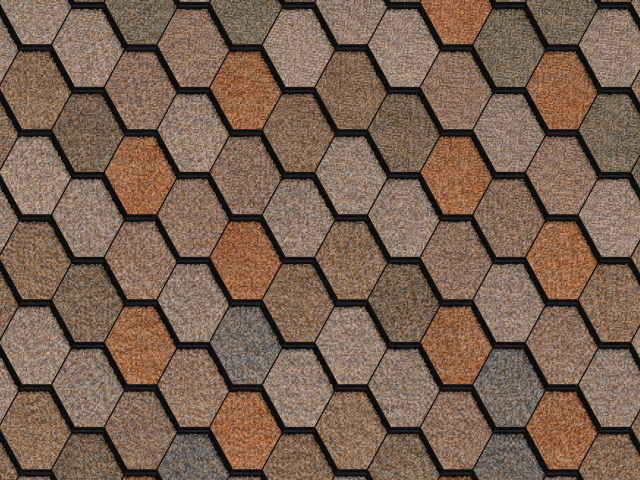
Reproduce this texture procedurally as a WebGL 1 fragment shader.

```glsl
precision highp float;
// Hexagonal asphalt roof shingles with grainy faces and overlap shadows.

uniform vec2 u_resolution;

float hash(vec2 p) {
  return fract(sin(dot(p, vec2(127.1, 311.7))) * 43758.5);
}

float noise(vec2 p) {
  vec2 i = floor(p), f = fract(p);
  f = f * f * (3.0 - 2.0 * f);
  return mix(mix(hash(i), hash(i + vec2(1.0, 0.0)), f.x),
             mix(hash(i + vec2(0.0, 1.0)), hash(i + 1.0), f.x), f.y);
}

// Signed distance to a flat-topped hexagon of height 1
float hexDist(vec2 q) {
  q = abs(q);
  return max(q.y - 0.5, dot(q, vec2(0.876, 0.481)) - 0.3916);
}

// Blend of shingles: six columns by two rows, with random grey accents
vec3 shingleColor(vec2 id) {
  vec3 light = vec3(0.60, 0.515, 0.46);
  vec3 brown = vec3(0.53, 0.41, 0.32);
  vec3 dark = vec3(0.45, 0.37, 0.30);
  vec3 pink = vec3(0.56, 0.44, 0.37);
  vec3 orange = vec3(0.62, 0.39, 0.25);
  vec3 grey = vec3(0.43, 0.40, 0.38);
  vec3 olive = vec3(0.45, 0.40, 0.33);

  float column = mod(id.x, 6.0);
  vec3 color;
  if (mod(id.y, 2.0) > 0.5) {
    color = column < 1.5 || column > 4.5 ? light : column < 2.5 ? orange : pink;
  } else {
    color = column < 0.5 || column > 4.5 ? brown
          : column < 1.5 ? dark
          : column < 2.5 ? pink
          : column < 3.5 ? light : orange;
  }
  float pick = hash(id + 7.3);
  if (pick < 0.13) color = pick < 0.07 ? grey : olive;
  return color * (0.95 + 0.1 * hash(id + 31.7));
}

void main() {
  // One unit is the height of a shingle row
  vec2 p = gl_FragCoord.xy / u_resolution.y * 5.647;
  float px = 5.647 / u_resolution.y;

  // Two interleaved lattices of hexagons
  vec2 period = vec2(1.239, 1.0);
  vec2 a = (p - vec2(0.431, 0.618)) / period;
  vec2 id = floor(a + 0.5);
  vec2 q = (a - id) * period;
  id.x *= 2.0;
  if (hexDist(q) > 0.0) {
    vec2 b = (p - vec2(1.0505, 0.118)) / period;
    id = floor(b + 0.5);
    q = (b - id) * period;
    id.x = id.x * 2.0 + 1.0;
  }

  // Mineral granules and broad weathered patches
  float grain = noise(p * 58.0) - 0.5;
  float fine = hash(floor(p * 70.0)) - 0.5;
  float tint = noise(p * 47.0 + 53.0) - 0.5;
  float patches = noise(p * vec2(4.0, 7.0)) - 0.5;
  float streaks = noise(p * vec2(9.0, 28.0) + 11.0) - 0.5;
  vec3 color = shingleColor(id);
  color = mix(color, vec3(0.50, 0.42, 0.35), 0.22 + 0.4 * patches);
  color *= 1.0 + 0.10 * patches + 0.10 * streaks - 0.08 * q.y;
  color += 0.27 * grain + 0.13 * fine;
  color += tint * vec3(0.10, 0.0, -0.10);

  // Shadow of the shingles above, along the top and upper right
  float top = 0.5 - q.y;
  float side = 0.3916 - dot(q, vec2(0.876, 0.481));
  float lit = min(top - 0.080, side - 0.064) + 0.018 * grain;
  color *= mix(0.72, 1.0, smoothstep(0.0, 0.05, lit));

  // Cut edge of the shingle above, seen inside the shadow
  vec3 shadow = vec3(0.055, 0.05, 0.05) + 0.03 * fine;
  float rim = smoothstep(0.022, 0.022 + px, top)
            * (1.0 - smoothstep(0.048, 0.048 + px, top))
            * smoothstep(0.02, 0.02 + px, side);
  shadow += rim * vec3(0.075, 0.07, 0.085);
  color = mix(shadow, color, smoothstep(-0.7 * px, 0.7 * px, lit));

  // Thin joint between neighbours
  float joint = smoothstep(0.008 - 0.6 * px, 0.008 + 0.6 * px, -hexDist(q));
  color = mix(vec3(0.08, 0.07, 0.065), color, joint);

  gl_FragColor = vec4(clamp(color, 0.0, 1.0), 1.0);
}
```
